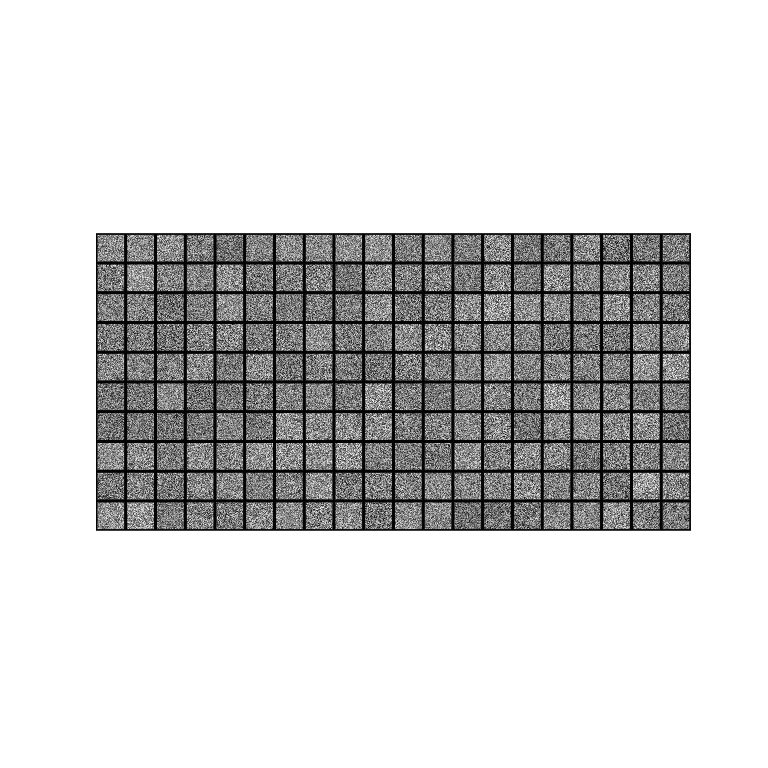
Reproduce this pattern procedurally as a WebGL 2 fragment shader.

```glsl
#version 300 es
precision highp float;
// Draws a 20 by 10 sheet of grainy grey squares, ruled in black on a white ground.

uniform vec2 u_resolution;
out vec4 fragColor;

float hash(vec2 p, uint seed) {
    uvec2 q = uvec2(ivec2(p));
    uint h = q.x * 1597334673u ^ q.y * 3812015801u ^ seed * 2798796415u;
    h = (h ^ (h >> 16)) * 2146121005u;
    h = (h ^ (h >> 15)) * 2221713035u;
    h ^= h >> 16;
    return float(h >> 8) / 16777216.0;
}

// Signed distance to a box centred on the origin
float boxDistance(vec2 p, vec2 halfSize) {
    vec2 d = abs(p) - halfSize;
    return length(max(d, 0.0)) + min(max(d.x, d.y), 0.0);
}

// Bell-shaped speckle with a slightly different mean and contrast in each cell
float grain(vec2 texel, vec2 cell) {
    float speckle = hash(texel, 1u) + hash(texel, 2u) - 1.0;
    float cellTone = 0.51 + 0.09 * (hash(cell, 3u) + hash(cell, 4u) - 1.0);
    float contrast = mix(0.36, 0.46, hash(cell, 5u));
    return clamp(cellTone + contrast * speckle, 0.0, 1.0);
}

void main() {
    vec2 uv = fract(gl_FragCoord.xy / u_resolution);
    float pixel = 1.0 / min(u_resolution.x, u_resolution.y);

    // Sheet of square cells, clear of the canvas edges
    float pitch = 0.03873;
    vec2 count = vec2(20.0, 10.0);
    vec2 sheetPos = (uv - vec2(0.1250, 0.3090)) / pitch;
    vec2 cell = clamp(floor(sheetPos), vec2(0.0), count - 1.0);
    vec2 local = sheetPos - cell;

    // Grain is 30 texels per cell, rules included
    vec2 texel = clamp(floor(sheetPos * 30.0), vec2(0.0), count * 30.0 - 1.0);
    vec3 grey = vec3(grain(texel, cell));

    // Black rules: each cell carries half a line on every side
    float square = boxDistance((local - 0.5) * pitch, vec2(0.5 * pitch - 0.0020));
    float squareMask = 1.0 - smoothstep(-0.5 * pixel, 0.5 * pixel, square);
    vec3 color = mix(vec3(0.015), grey, squareMask);

    // White ground around the sheet
    float sheet = boxDistance((sheetPos - 0.5 * count) * pitch, 0.5 * count * pitch);
    float sheetMask = 1.0 - smoothstep(-0.5 * pixel, 0.5 * pixel, sheet);
    fragColor = vec4(mix(vec3(1.0), color, sheetMask), 1.0);
}
```
